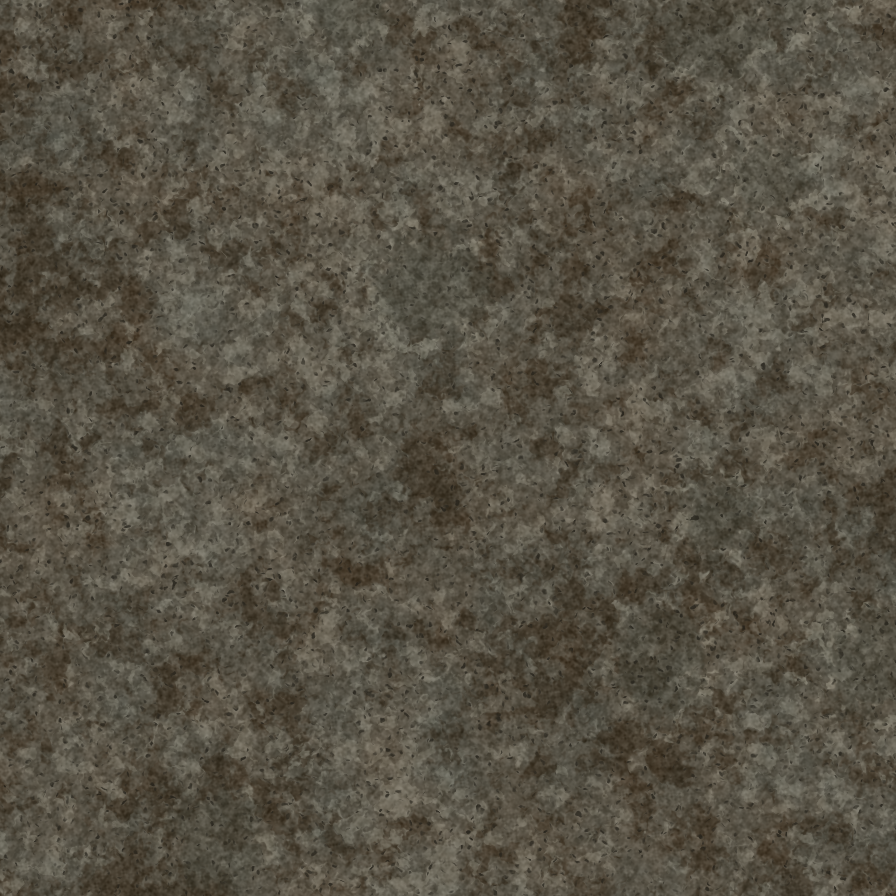
A Shadertoy shader for this texture:

```glsl
vec3 hash3(vec2 p) {
    vec3 q = fract(p.xyx * vec3(0.1031, 0.1030, 0.0973));
    q += dot(q, q.yxz + 33.33);
    return fract((q.xxy + q.yzz) * q.zyx);
}

float valueNoise(vec2 p) {
    vec2 cell = floor(p), f = fract(p);
    f = f * f * (3.0 - 2.0 * f);
    float low = mix(hash3(cell).x, hash3(cell + vec2(1, 0)).x, f.x);
    float high = mix(hash3(cell + vec2(0, 1)).x, hash3(cell + vec2(1, 1)).x, f.x);
    return mix(low, high, f.y);
}

float fbm(vec2 p, int octaves, float gain) {
    float sum = 0.0, total = 0.0, weight = 1.0;
    for (int i = 0; i < octaves; i++) {
        sum += weight * valueNoise(p);
        total += weight;
        weight *= gain;
        p = mat2(0.8, 0.6, -0.6, 0.8) * p * 2.03 + 17.3;
    }
    return sum / total;
}

// Scattered soft ellipses; radius and softness are in cell units
float specks(vec2 p, float density, float radius, float softness) {
    vec2 cell = floor(p);
    float cover = 0.0;
    for (int y = -1; y <= 1; y++)
    for (int x = -1; x <= 1; x++) {
        vec2 id = cell + vec2(x, y);
        vec3 place = hash3(id + 71.0), look = hash3(id + 213.0);
        vec2 d = p - id - place.xy;
        float angle = look.x * 6.283, size = radius * mix(0.6, 1.3, look.y);
        d = mat2(cos(angle), -sin(angle), sin(angle), cos(angle)) * d;
        d.y *= mix(1.0, 2.0, look.z);
        float mark = 1.0 - smoothstep(size - softness, size + softness, length(d));
        cover = max(cover, mark * step(place.z, density) * mix(0.3, 1.0, look.y));
    }
    return cover;
}

// Round inclusions: x = interior, y = surrounding crust
vec2 inclusions(vec2 p, float density, float ragged) {
    vec2 cell = floor(p), cover = vec2(0);
    for (int y = -1; y <= 1; y++)
    for (int x = -1; x <= 1; x++) {
        vec2 id = cell + vec2(x, y);
        vec3 place = hash3(id + 37.0);
        float radius = mix(0.17, 0.30, hash3(id + 5.0).x);
        float d = length(p - id - place.xy) - radius + ragged;
        vec2 mark = vec2(1.0 - smoothstep(-0.05, 0.04, d),
                         smoothstep(-0.02, 0.04, d) * (1.0 - smoothstep(0.05, 0.17, d)));
        cover = max(cover, mark * step(place.z, density));
    }
    return cover;
}

void mainImage(out vec4 fragColor, in vec2 fragCoord) {
    vec2 uv = fragCoord / iResolution.y;
    const vec3 stone = vec3(0.343, 0.322, 0.273);
    const vec3 rustShift = vec3(-0.045, -0.058, -0.064);
    const vec3 paleShift = vec3(0.078, 0.080, 0.074);
    const vec3 greenGrey = vec3(0.300, 0.296, 0.252);
    const vec3 speckColor = vec3(0.125, 0.115, 0.088);

    // Mottling at several sizes, with ragged borders
    vec2 warp = vec2(fbm(uv * 80.0, 3, 0.7), fbm(uv * 80.0 + 91.0, 3, 0.7)) - 0.5;
    vec2 ragged = uv + warp * 0.017;
    float region = fbm(uv * 4.5 + 8.0, 3, 0.5) - 0.5;
    float patches = fbm(ragged * 28.0 + 31.0, 4, 0.75) - 0.5;
    float flakes = fbm(ragged * 62.0 + 63.0, 3, 0.75) - 0.5;
    float grain = fbm(uv * 190.0, 2, 0.9) - 0.5;
    float hue = fbm(uv * 14.0 + 140.0, 4, 0.75) - 0.5;

    // Base stone, brown stains and pale mineral flakes
    vec3 color = stone + 0.07 * region + 0.08 * patches + 0.09 * flakes;
    color += hue * vec3(0.035, -0.01, -0.035);
    float rust = smoothstep(0.0, 0.19, -patches - 0.35 * region - 0.45 * flakes);
    color += rustShift * rust;
    float pale = smoothstep(0.07, 0.21, flakes + 0.4 * region + 0.3 * patches);
    color += paleShift * pale * 0.8;

    // Smooth grey inclusions with broken pale crusts
    vec2 disc = inclusions(uv * 5.0 + 2.0, 0.26, warp.x * 0.2 + patches * 0.25);
    color = mix(color, greenGrey + 0.08 * flakes, disc.x * 0.5);
    color += paleShift * disc.y * smoothstep(-0.02, 0.14, flakes) * 0.55;

    // Fine grain, dark specks and occasional pits
    color += 0.19 * grain;
    float dark = specks(uv * 115.0 + warp * 1.1, 0.50, 0.23, 0.14);
    dark *= smoothstep(-0.3, 0.1, hue * 0.5 + grain * 0.6);
    float pits = specks(uv * 12.0 + warp * 0.25, 0.08, 0.055, 0.022);
    color = mix(color, speckColor, max(dark * 0.8, pits * 0.8));

    fragColor = vec4(clamp(color, 0.0, 1.0), 1.0);
}
```
